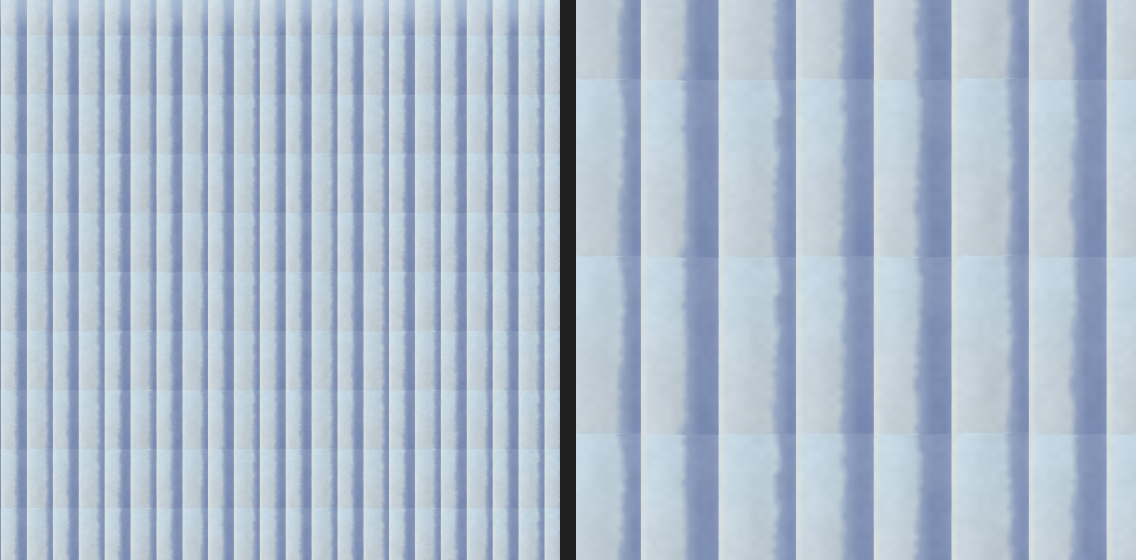
Left: the whole. Right: its middle third, enlarged.
A WebGL 1 fragment shader for this pattern:

```glsl
precision highp float;
// Pale blue pleated ribs with alternating shadow widths, stacked in faintly seamed rows.

uniform vec2 u_resolution;

#define RIBS 21.65
#define ROWS 9.48
#define GROUP 11.0
#define OFFSET vec2(0.0026, 0.065)
#define WIDE_START 0.56
#define NARROW_START 0.74
#define EDGE_WOBBLE 0.07
#define GRAIN 0.022
#define FACE_COOL vec3(0.755, 0.828, 0.873)
#define FACE_WARM vec3(0.755, 0.797, 0.827)
#define SHADE_LIGHT vec3(0.575, 0.640, 0.755)
#define SHADE_DARK vec3(0.475, 0.540, 0.690)

float hash(vec2 p) {
  vec3 q = fract(vec3(p.xyx) * 0.1031);
  q += dot(q, q.yzx + 33.33);
  return fract((q.x + q.y) * q.z);
}

float noise(vec2 p) {
  vec2 i = floor(p), f = fract(p);
  f = f * f * (3.0 - 2.0 * f);
  return mix(mix(hash(i), hash(i + vec2(1.0, 0.0)), f.x),
             mix(hash(i + vec2(0.0, 1.0)), hash(i + 1.0), f.x), f.y);
}

// Wide and narrow shadows alternate; the last rib of a group is in between.
float shadowStart(float rib) {
  float start = mix(WIDE_START, NARROW_START, mod(rib, 2.0));
  return rib > GROUP - 1.5 ? WIDE_START + 0.05 : start;
}

void main() {
  vec2 uv = gl_FragCoord.xy / u_resolution;
  float fromTop = 1.0 - uv.y;
  float blur = RIBS / u_resolution.x;

  // Rib and row coordinates
  float across = (uv.x - OFFSET.x) * RIBS;
  float rib = mod(floor(across), GROUP);
  float x = fract(across);
  float seamShift = 0.03 * (hash(vec2(rib, 7.0)) - 0.5);
  float down = (fromTop - OFFSET.y) * ROWS + seamShift;
  float y = fract(down);
  float rowBlur = ROWS / u_resolution.y;
  float fall = y * (1.0 - smoothstep(1.0 - 1.5 * rowBlur, 1.0, y));

  // Grain repeats with every row and group
  float fine = noise(vec2(rib * 17.0 + x * 11.0, y * 26.0)) - 0.5;
  float coarse = noise(vec2(rib * 9.0 + x * 4.0, y * 8.0 + 50.0)) - 0.5;

  // Lit face, cool at the top of a row and warmer at its foot
  vec3 face = mix(FACE_COOL, FACE_WARM, smoothstep(0.0, 0.9, fall));
  face += 0.035 * (1.0 - smoothstep(0.05, 0.45, x));
  face -= 0.02 * smoothstep(0.3, 0.6, x);
  face += GRAIN * (fine + coarse);

  // Shadow with a ragged left edge that spreads down the row
  float start = shadowStart(rib);
  float ragged = noise(vec2(rib * 5.0, y * 7.0)) - 0.5;
  float edge = start + EDGE_WOBBLE * (ragged + 0.5 * (0.4 - fall)) + 0.03 * fine;
  float soft = 0.06 + blur;
  float shadow = smoothstep(edge - soft, edge + soft, x);
  float depth = smoothstep(start, start + 0.22, x) * (0.55 + 0.45 * fall);
  vec3 shade = mix(SHADE_LIGHT, SHADE_DARK, depth) + GRAIN * (fine + coarse);
  shade += 0.025 * smoothstep(0.9, 1.0, x);

  // Paler shadows along the top margin
  float fade = 1.0 - smoothstep(0.0, 0.075, fromTop);
  shade = mix(shade, vec3(0.72, 0.80, 0.88), 0.65 * fade);
  face += 0.03 * fade;
  vec3 color = mix(face, shade, shadow);

  // Crisp cream fold on each left edge
  float fold = 1.0 - smoothstep(0.03, 0.10 + blur, x);
  fold = max(fold, smoothstep(1.0 - blur, 1.0, x) * 0.6);
  vec3 cream = vec3(0.845, 0.875, 0.865) + GRAIN * fine;
  color = mix(color, cream, fold * (0.8 + 0.3 * coarse));

  gl_FragColor = vec4(clamp(color, 0.0, 1.0), 1.0);
}
```
